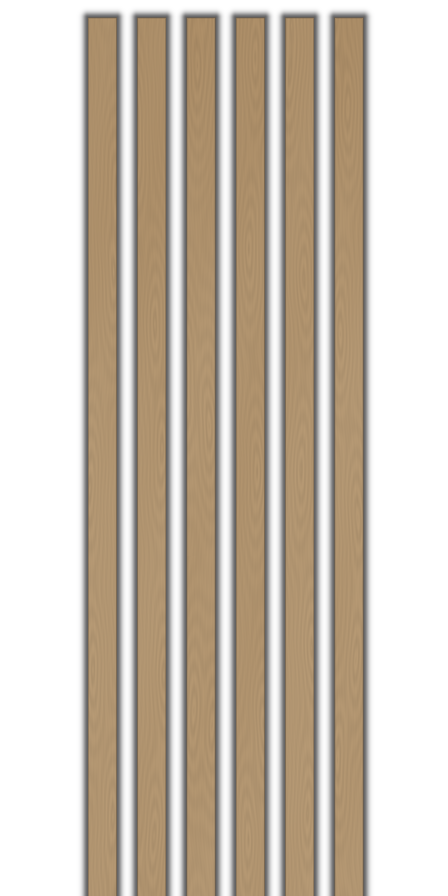
Reproduce this pattern procedurally as a WebGL 2 fragment shader.

```glsl
#version 300 es
precision highp float;

#define COUNT 6.0          // slats across
#define FIRST 0.2285       // centre of the first slat
#define PITCH 0.1101       // spacing between slat centres
#define HALF_WIDTH 0.0325  // half the width of a slat
#define TOP 1.961          // upper end of the slats, canvas is 1 x 2
#define EDGE_WIDTH 0.0026  // dark line along the slat border
#define SHADOW_SIZE 0.0111
#define SHADOW_DEPTH 0.61
#define FIGURE_LENGTH 0.38 // spacing of the oval grain figures
#define RING_FREQ 850.0
#define RING_DEPTH 0.032

uniform vec2 u_resolution;
out vec4 outColor;

const vec3 PAPER = vec3(1.0);
const vec3 WOOD = vec3(0.695, 0.585, 0.443);
const vec3 WOOD_DEEP = vec3(0.655, 0.535, 0.385);
const vec3 EDGE = vec3(0.36, 0.31, 0.25);
const vec3 SHADOW = vec3(0.0, 0.0, 0.01);

float hash(vec2 p) {
    vec3 h = fract(vec3(p.xyx) * vec3(0.1031, 0.1030, 0.0973));
    h += dot(h, h.yzx + 33.33);
    return fract((h.x + h.y) * h.z);
}

// Smooth cellular distance to elongated grain hearts along one slat
float grainField(vec2 q, float slat) {
    const float blend = 150.0;
    float row = floor(q.y / FIGURE_LENGTH);
    float sum = 0.0;
    for (float j = -1.0; j <= 1.0; j++) {
        vec2 id = vec2(slat * 7.0 + 3.0, row + j + 11.0);
        vec2 heart = vec2((hash(id) - 0.5) * 2.4 * HALF_WIDTH,
                          (row + j + hash(id + 41.0)) * FIGURE_LENGTH);
        sum += exp(-blend * length((q - heart) * vec2(1.0, 0.14)));
    }
    return -log(sum) / blend;
}

vec3 woodColor(vec2 q, float slat) {
    float seed = 6.283 * hash(vec2(slat + 2.0, 19.0));

    // Slow waver of the grain
    q.x += 0.004 * sin(q.y * 7.0 + seed) + 0.0012 * sin(q.y * 31.0 + seed * 3.0);

    // Oval rings, fading away from each heart
    float field = grainField(q, slat);
    float rings = sin(field * RING_FREQ + seed) * exp(-field * 28.0);

    // Fine fibres and broad tone patches
    float fibre = sin(q.x * 900.0 + 2.0 * sin(q.y * 13.0 + seed))
                * sin(q.y * 37.0 + q.x * 210.0 + seed);
    float patches = sin(q.y * 4.3 + seed) + 0.6 * sin(q.y * 11.0 - q.x * 50.0 + seed * 2.0);

    float deep = 0.55 * smoothstep(0.9, TOP, q.y)
               + 0.25 * hash(vec2(slat + 5.0, 3.0)) + 0.1 * patches;
    vec3 color = mix(WOOD, WOOD_DEEP, clamp(deep, 0.0, 1.0));
    return color * (1.0 + RING_DEPTH * rings + 0.012 * fibre);
}

void main() {
    vec2 p = gl_FragCoord.xy / u_resolution * vec2(1.0, 2.0);
    float pixel = 1.0 / u_resolution.x;

    // Nearest slat and signed distance to its outline
    float slat = clamp(round((p.x - FIRST) / PITCH), 0.0, COUNT - 1.0);
    vec2 q = vec2(p.x - FIRST - slat * PITCH, p.y);
    vec2 side = vec2(abs(q.x) - HALF_WIDTH, q.y - TOP);
    float d = length(max(side, 0.0)) + min(max(side.x, side.y), 0.0);

    // Soft shadow around the slat
    float reach = max(d, 0.0) / SHADOW_SIZE;
    vec3 color = mix(PAPER, SHADOW, SHADOW_DEPTH * exp(-reach * reach));

    // Slat face with its dark border
    float border = smoothstep(-EDGE_WIDTH - 0.5 * pixel, 0.5 * pixel, d);
    vec3 face = mix(woodColor(q, slat), EDGE, border);
    color = mix(color, face, 1.0 - smoothstep(-0.5 * pixel, 0.5 * pixel, d));

    outColor = vec4(color, 1.0);
}
```
